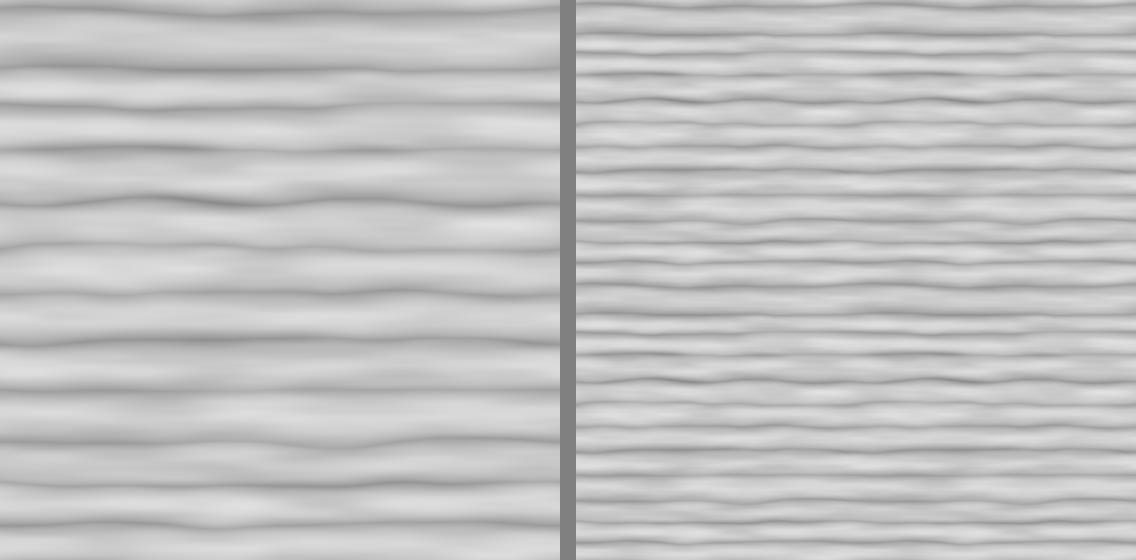
Left: one tile. Right: repeated 2 by 2.
A WebGL 2 fragment shader for this texture:

```glsl
#version 300 es
precision highp float;

uniform vec2 u_resolution;
out vec4 fragColor;

const float PI = 3.14159265;
const float ROWS = 12.0;
const float ROW_SHIFT = 0.35;
const vec3 RIDGE_COLOR = vec3(0.828);

float hash(float a, float b) {
    uint h = uint(a) * 374761393u + uint(b) * 668265263u + 977u;
    h = (h ^ (h >> 15)) * 2246822519u;
    h = (h ^ (h >> 13)) * 3266489917u;
    h ^= h >> 16;
    return float(h & 65535u) / 65535.0;
}

float ease(float t) {
    return t * t * t * (t * (t * 6.0 - 15.0) + 10.0);
}

// Whole index wrapped into 0..period-1, safe from rounding
float wrapIndex(float index, float period) {
    return floor(mod(index + 0.5, period));
}

// Noise along x in 0..1, wrapping after the given number of cells
float wave(float x, float cells, float seed) {
    float p = x * cells + hash(seed, 501.0) * cells;
    float cell = floor(p);
    float a = hash(wrapIndex(cell, cells), seed);
    float b = hash(wrapIndex(cell + 1.0, cells), seed);
    return mix(a, b, ease(p - cell));
}

// Wrapping noise in -0.5..0.5; each lattice row has its own phase
float streaks(vec2 uv, vec2 cells, float seed) {
    float p = uv.y * cells.y;
    float row = floor(p);
    float a = wave(uv.x, cells.x, seed + wrapIndex(row, cells.y));
    float b = wave(uv.x, cells.x, seed + wrapIndex(row + 1.0, cells.y));
    return mix(a, b, ease(p - row)) - 0.5;
}

// Height of a wavering crease, in rows
float creaseHeight(float index, float x) {
    float id = wrapIndex(index, ROWS);
    float jitter = (hash(id, 37.0) - 0.5) * 0.38;
    float bend = (wave(x, 5.0, id + 100.0) - 0.5) * 0.19;
    float ripple = (wave(x, 10.0, id + 200.0) - 0.5) * 0.08;
    return index + jitter + bend + ripple;
}

// Darkness of a crease, varying along its length
float creaseDepth(float index, float x) {
    float id = wrapIndex(index, ROWS);
    return 0.17 + 0.07 * hash(id, 71.0) + 0.07 * wave(x, 4.0, id + 300.0);
}

// Shadow that falls from the creases to the middle of each fold
float foldShadow(vec2 uv) {
    float y = uv.y * ROWS + ROW_SHIFT;
    float base = floor(y);
    float lower = -100.0;
    float upper = 100.0;
    float lowerId = 0.0;
    float upperId = 0.0;
    for (int k = -2; k <= 2; k++) {
        float index = base + float(k);
        float height = creaseHeight(index, uv.x);
        if (height <= y && height > lower) {
            lower = height;
            lowerId = index;
        }
        if (height > y && height < upper) {
            upper = height;
            upperId = index;
        }
    }
    float t = (y - lower) / (upper - lower);
    float depth = mix(creaseDepth(lowerId, uv.x), creaseDepth(upperId, uv.x), ease(t));
    float rise = min(length(vec2(sin(PI * t), 0.06)), 1.0);
    return depth * (1.0 - pow(rise, 0.62));
}

void main() {
    vec2 uv = gl_FragCoord.xy / u_resolution;

    // Long soft streaks over the folds
    float grain = 0.085 * streaks(uv, vec2(6.0, 30.0), 1000.0)
                + 0.045 * streaks(uv, vec2(9.0, 60.0), 2000.0)
                + 0.018 * streaks(uv, vec2(13.0, 110.0), 3000.0);

    vec3 color = RIDGE_COLOR - foldShadow(uv) + grain;
    fragColor = vec4(clamp(color, 0.0, 1.0), 1.0);
}
```
